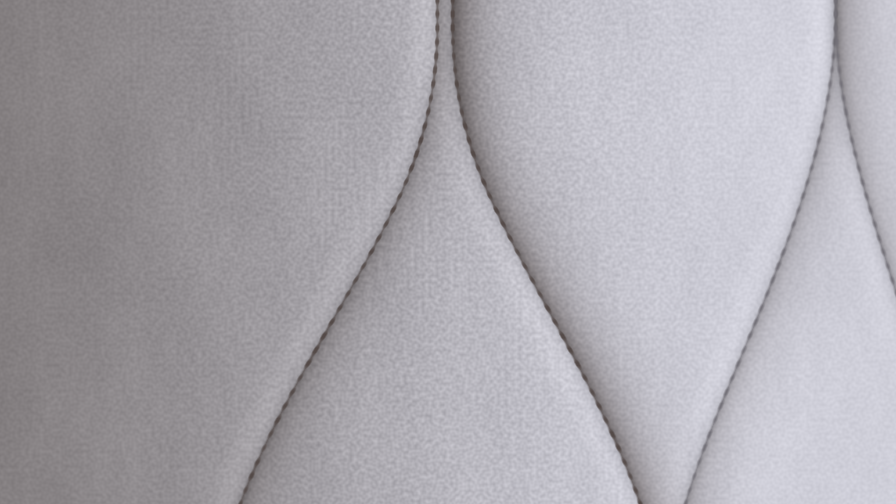
A WebGL 1 fragment shader for this texture:

```glsl
precision highp float;

uniform vec2 u_resolution;

vec2 randomGradient(vec2 cell) {
  float h = fract(sin(dot(cell, vec2(127.1, 311.7))) * 43758.5);
  return vec2(cos(6.2832 * h), sin(6.2832 * h));
}

float gradientNoise(vec2 p) {
  vec2 i = floor(p);
  vec2 f = fract(p);
  vec2 w = f * f * f * (f * (f * 6.0 - 15.0) + 10.0);
  float a = dot(randomGradient(i), f);
  float b = dot(randomGradient(i + vec2(1.0, 0.0)), f - vec2(1.0, 0.0));
  float c = dot(randomGradient(i + vec2(0.0, 1.0)), f - vec2(0.0, 1.0));
  float d = dot(randomGradient(i + 1.0), f - 1.0);
  return mix(mix(a, b, w.x), mix(c, d, w.x), w.y);
}

// Signed distance to one side of an ogee; positive to the right of the seam
float seamDistance(vec2 p, float column, float side) {
  // Columns narrow toward the right in perspective
  float d = p.x - 0.883;
  float u = d * (2.112 + 0.141 * d + 0.597 * d * d);
  float uSlope = 2.112 + 0.282 * d + 1.791 * d * d;

  float t = clamp((0.95 + 0.025 * column - p.y) / 1.22, 0.0, 1.0);
  float gap = 0.032 * (1.0 - column) * smoothstep(0.6, 0.95, p.y);
  float spread = t * t * (3.0 - 2.0 * t) + gap;
  float spreadSlope = 6.0 * t * (1.0 - t) / 1.22;
  return (u - 2.0 * column - side * spread) / length(vec2(uSlope, spreadSlope));
}

void main() {
  vec2 p = gl_FragCoord.xy / u_resolution.y;
  float across = gl_FragCoord.x / u_resolution.x;
  float pixel = 1.0 / u_resolution.y;

  // Light falling across the upholstery
  float light = smoothstep(-0.1, 0.88, across + 0.03 * (0.5 - p.y));
  vec3 color = mix(vec3(0.505, 0.485, 0.49), vec3(0.81, 0.81, 0.85), light);

  // Brushed nap and fine grain, sharpest near the middle
  float nap = gradientNoise(p * vec2(7.0, 3.0)) + 0.6 * gradientNoise(p * vec2(28.0, 13.0) + 9.0);
  float grain = gradientNoise(p * 140.0) + 0.6 * gradientNoise(p * vec2(80.0, 100.0) + 31.0);
  float focus = exp(-pow((across - 0.5) / 0.3, 2.0));
  color += 0.024 * nap + grain * mix(0.03, 0.075, focus);

  // Padded panels meeting at stitched seams
  for (int i = 0; i < 2; i++) {
    float column = float(i);
    for (int j = 0; j < 2; j++) {
      float side = 2.0 * float(j) - 1.0;
      float dist = seamDistance(p, column, side);
      float strength = mix(0.78 + 0.22 * side, 0.4, column);

      float shadow = exp(-max(dist, 0.0) / 0.047) * smoothstep(-0.006, 0.004, dist);
      color *= 1.0 - strength * shadow * vec3(0.35, 0.38, 0.40);

      float roll = exp(-pow((dist + 0.032) / 0.026, 2.0));
      color += 0.035 * (1.0 - 0.5 * column) * roll;
      color *= 1.0 - 0.16 * exp(-abs(dist) / 0.008);

      // Thread dips vary in strength along the crease
      float dip = 0.5 + 0.5 * cos(6.2832 * p.y * 36.0);
      float uneven = gradientNoise(vec2(p.y * 23.0, 5.0 * column + side + 0.37));
      float stitch = clamp(dip + 0.6 * uneven, 0.0, 1.0);
      float halfWidth = mix(0.0016, 0.0038, stitch) * (1.0 - 0.2 * column);
      float blur = pixel + 0.0016 * (1.0 - focus);
      float crease = 1.0 - smoothstep(halfWidth - blur, halfWidth + blur, abs(dist));
      vec3 thread = mix(vec3(0.32, 0.28, 0.27), vec3(0.45, 0.44, 0.47), column);
      color = mix(color, thread, crease * mix(0.45, 0.95, stitch));
    }
  }

  gl_FragColor = vec4(clamp(color, 0.0, 1.0), 1.0);
}
```
